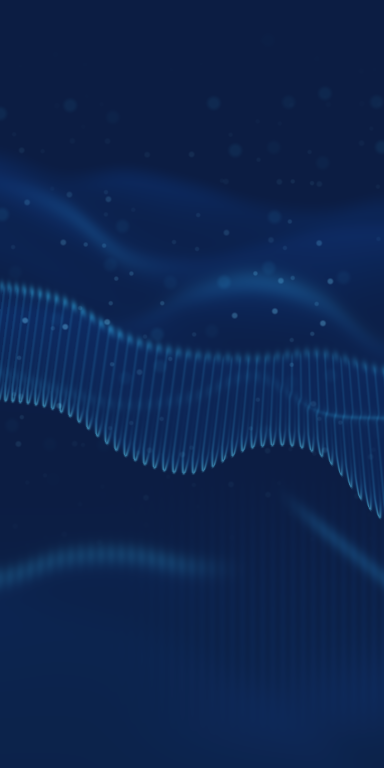
Write a Shadertoy shader that draws this background.

```glsl
// Deep blue particle waves: hazy far veils, a fringe of hooked strands and drifting light specks.

const float TAU = 6.2831853;
const vec3 NIGHT = vec3(0.046, 0.113, 0.262);
const vec3 ABYSS = vec3(0.048, 0.132, 0.285);
const vec3 BLUE  = vec3(0.005, 0.065, 0.150);
const vec3 TEAL  = vec3(0.070, 0.270, 0.290);
const vec3 FOAM  = vec3(0.200, 0.340, 0.330);

float hash(vec2 p) {
    return fract(sin(dot(p, vec2(127.1, 311.7))) * 43758.5453);
}

float bell(float d, float width) {
    return exp(-d * d / (width * width));
}

// Smooth height curve through seven evenly spaced knots
float curve(float x, float k[7]) {
    float s = clamp(x, 0.0, 1.0) * 6.0;
    int i = min(int(s), 5);
    float t = s - float(i);
    float a = k[max(i - 1, 0)], b = k[i], c = k[i + 1], d = k[min(i + 2, 6)];
    return b + 0.5 * t * (c - a + t * (2.0 * a - 5.0 * b + 4.0 * c - d
             + t * (3.0 * (b - c) + d - a)));
}

// Soft crest with light that trails away below it
float veil(float y, float crest, float soft, float fade) {
    float depth = crest - y;
    return smoothstep(-soft, soft, depth) * exp(-max(depth, 0.0) / fade);
}

// Running strand count; strands crowd toward the left
float strandPhase(float x) {
    return 36.0 * x - 3.3 * exp(-6.0 * x) + 2.0 * x * x;
}

// Narrow U shapes: the left leg rises far, the right leg dies out early
float strands(float x, float h) {
    float spacing = 1.0 / (36.0 + 20.0 * exp(-6.0 * x) + 4.0 * x);
    float cell = fract(strandPhase(x)) - 0.5;
    float halfWidth = 0.29 * sqrt(clamp(h / 0.04, 0.0, 1.0));
    float line = bell((abs(cell) - halfWidth) * spacing, 0.0036);
    float rightLeg = mix(1.0, exp(-max(h, 0.0) * 17.0), smoothstep(-0.1, 0.1, cell));
    return line * rightLeg * smoothstep(-0.007, 0.002, h);
}

// Jittered round specks, one at most per cell
float specks(vec2 p, float cells, float radius, float chance) {
    vec2 q = p * cells, id = floor(q);
    vec2 center = 0.25 + 0.5 * vec2(hash(id + 3.1), hash(id + 8.7));
    float d = length(q - id - center) / cells;
    float lit = step(hash(id + 5.3), chance) * (0.3 + 0.7 * hash(id + 1.9));
    return lit * (1.0 - smoothstep(radius * 0.35, radius, d));
}

void mainImage(out vec4 fragColor, in vec2 fragCoord) {
    vec2 p = fragCoord / iResolution.xy * vec2(1.0, 2.0);
    float x = p.x, y = p.y;

    // Wave profiles
    float farCrest = curve(x, float[7](1.596, 1.536, 1.552, 1.516, 1.466, 1.448, 1.479));
    float fold     = curve(x, float[7](1.518, 1.453, 1.328, 1.302, 1.336, 1.375, 1.388));
    float shoal    = curve(x, float[7](1.200, 1.190, 1.160, 1.237, 1.268, 1.219, 1.100));
    float upper    = curve(x, float[7](1.255, 1.216, 1.120, 1.078, 1.068, 1.081, 1.036));
    float middle   = curve(x, float[7](1.030, 0.980, 0.945, 0.966, 1.020, 0.927, 0.911));
    float lower    = curve(x, float[7](0.958, 0.924, 0.810, 0.768, 0.836, 0.815, 0.646));
    float swell    = curve(x, float[7](0.495, 0.547, 0.555, 0.526, 0.516, 0.490, 0.440));

    vec3 color = mix(ABYSS, NIGHT, smoothstep(0.2, 0.8, y));

    // Far veils
    float ripple = 0.8 + 0.2 * sin(26.0 * (y + 0.25 * x) + 3.0 * sin(5.0 * x + 4.0 * y));
    color += BLUE * 0.72 * ripple * veil(y, farCrest, 0.035, 0.28) * step(lower, y);
    color += BLUE * 0.35 * veil(y, fold + 0.02, 0.03, 0.1);
    color += TEAL * 0.24 * bell(y - fold, 0.03) * bell(x - 0.24, 0.17);
    color += TEAL * 0.42 * bell(y - shoal, 0.034) * bell(x - 0.7, 0.22);
    color += BLUE * 0.35 * veil(y, shoal, 0.03, 0.09);

    // Strand sheet between the two rims
    float h = y - lower;
    float sheet = smoothstep(0.0, 0.03, h) * (1.0 - smoothstep(-0.02, 0.015, y - upper));
    color += BLUE * 0.38 * sheet;
    float tilt = mix(0.13, -0.1, smoothstep(0.55, 0.95, x));
    float kink = 0.008 * smoothstep(-0.015, 0.015, y - middle) * smoothstep(0.68, 0.8, x);
    float thread = strands(x - tilt * h - kink, h) * (1.0 - smoothstep(-0.01, 0.01, y - upper));
    float hookGlow = exp(-max(h, 0.0) * 22.0);
    color += thread * (TEAL * (0.27 + 0.4 * hookGlow) + FOAM * 0.65 * hookGlow * hookGlow);

    // Beaded rims
    float beads = 0.65 + 0.35 * cos(TAU * strandPhase(x));
    float rimLight = 0.45 + 0.4 * bell(x - 0.15, 0.3);
    color += TEAL * rimLight * beads * bell(y - upper, 0.014);
    color += TEAL * 0.17 * beads * bell(y - middle, 0.017);
    color += TEAL * 0.35 * bell(y - middle, 0.006) * smoothstep(0.75, 0.9, x);

    // Blurred foreground swells and faint vertical ribs
    float ribs = 0.5 + 0.5 * cos(TAU * 38.0 * x);
    float swellFade = 1.0 - smoothstep(0.4, 0.67, x);
    color += TEAL * 0.42 * (0.8 + 0.2 * ribs) * swellFade * bell(y - swell, 0.03);
    color += BLUE * 0.28 * swellFade * veil(y, swell, 0.04, 0.12);
    float slope = 0.69 - 0.8 * (x - 0.755);
    color += (TEAL * 0.33 + BLUE * 0.2) * smoothstep(0.7, 0.86, x) * bell(y - slope, 0.027);
    float ribZone = smoothstep(0.25, 0.7, x) * smoothstep(0.05, 0.35, y)
                  * (1.0 - smoothstep(0.45, 0.85, y));
    color += BLUE * 0.2 * ribs * ribZone;
    color += BLUE * 0.35 * bell(y - 0.09 - 0.1 * x * x, 0.12) * smoothstep(0.2, 1.0, x);
    color += BLUE * 0.16 * veil(y, 0.42 - 0.5 * x * x, 0.08, 0.3);

    // Drifting specks: sharp ones near the waves, wide dim ones above
    float band = bell(y - 1.2, 0.34);
    float sharp = specks(p, 9.0, 0.0105, 0.5) + 0.6 * specks(p + 4.37, 13.0, 0.008, 0.4);
    float wide = specks(p + 2.63, 7.0, 0.024, 0.5);
    color += FOAM * 0.75 * sharp * band;
    color += TEAL * 0.22 * wide * smoothstep(0.65, 1.2, y) * (1.0 - smoothstep(1.7, 2.0, y));

    fragColor = vec4(color, 1.0);
}
```
